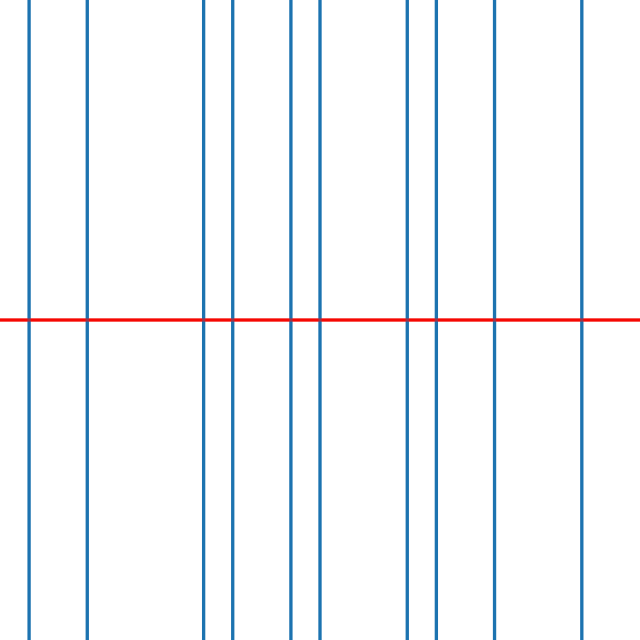
Write a Shadertoy shader that draws this pattern.

```glsl
// Antialiased coverage of a stroke at the given distance from its axis
float stroke(float dist, float halfWidth, float pixel) {
    return clamp((halfWidth - abs(dist)) / pixel + 0.5, 0.0, 1.0);
}

void mainImage(out vec4 fragColor, in vec2 fragCoord) {
    vec2 uv = fragCoord / iResolution.xy;
    vec2 pixel = 1.0 / iResolution.xy;
    vec3 blue = vec3(0.11, 0.45, 0.69);
    vec3 red = vec3(0.96, 0.03, 0.01);

    // Vertical lines on selected marks of a 22-step ruler
    int marks[10] = int[10](1, 3, 7, 8, 10, 11, 14, 15, 17, 20);
    float vertical = 0.0;
    for (int i = 0; i < 10; i++) {
        vertical = max(vertical, stroke(uv.x - float(marks[i]) / 22.0, 0.0026, pixel.x));
    }
    vec3 color = mix(vec3(1.0), blue, vertical);

    // Horizontal axis, tinted violet at the crossings
    float axis = stroke(uv.y - 0.5, 0.0026, pixel.y);
    vec3 axisColor = mix(red, blue, 0.4 * vertical);
    color = mix(color, axisColor, axis);

    fragColor = vec4(color, 1.0);
}
```
